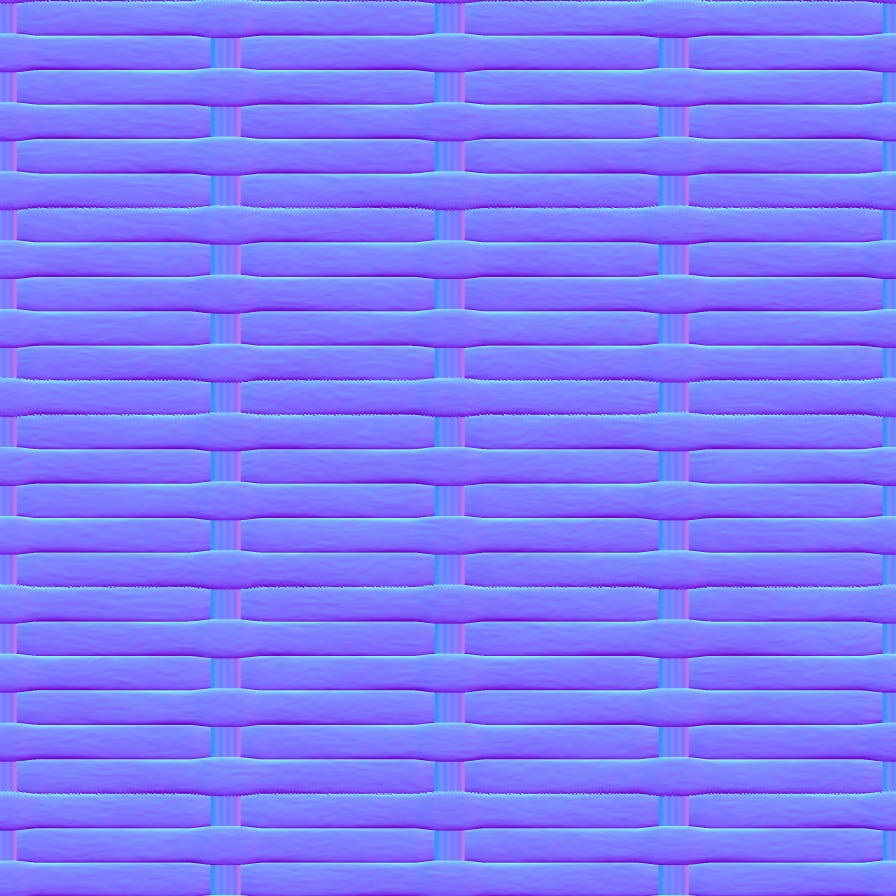
Reproduce this texture map procedurally as a Shadertoy shader.

```glsl
// Tangent-space normal map of a wicker weave: flat strips over and under upright stakes.
#define ROWS 26.0
#define COLUMNS 4.0
#define PHASE vec2(0.007, 0.035)   // weave offset, in cells
#define STAKE_HALF 0.067           // stake half width, in column cells
#define SWELL 0.065                // strip widening over a stake, in rows
#define CROWN 0.20                 // gentle slope across a strip
#define EDGE 0.86                  // steep slope at strip edges
#define GRAIN 0.27
#define FRAY_SPACING 5.75          // rows between frayed seams
#define FRAY_DEPTH 0.024
#define SAMPLES 3

float hash(vec2 p) {
    vec3 q = fract(p.xyx * 0.1031);
    q += dot(q, q.yzx + 33.33);
    return fract((q.x + q.y) * q.z);
}

float valueNoise(vec2 p) {
    vec2 cell = floor(p), f = fract(p);
    f = f * f * (3.0 - 2.0 * f);
    return mix(mix(hash(cell), hash(cell + vec2(1, 0)), f.x),
               mix(hash(cell + vec2(0, 1)), hash(cell + vec2(1, 1)), f.x), f.y);
}

// Fibres stretched along the strip and bent by a slow warp
float grainHeight(vec2 p) {
    p.y += 2.2 * valueNoise(p * vec2(0.45, 0.2));
    return 0.6 * valueNoise(p) + 0.4 * valueNoise(p * vec2(2.1, 1.7) + 17.0);
}

// Slope of the fibres, x to the right and y upward
vec2 grainSlope(vec2 p) {
    float h = grainHeight(p);
    return vec2(h - grainHeight(p + vec2(0.5, 0.0)),
                grainHeight(p + vec2(0.0, 0.5)) - h);
}

// Slope of a strip; across runs from -1 at its lower edge to 1 at its upper edge
vec2 stripSlope(float across, float along, float over, float bump, float row, vec2 weave) {
    // Raised strips show wide edges, tucked strips thin ones
    float exposure = over * (1.0 - smoothstep(0.25, 0.5, abs(along)));
    float strength = EDGE * (1.0 + 0.2 * exposure - 0.4 * bump * step(0.0, over));
    float sharpness = (across > 0.0 ? 9.0 : 7.0) - 2.0 * exposure;
    float edge = strength * sign(across) * pow(abs(across), sharpness);
    float tilt = 0.2 * sign(along) * over * bump * (1.0 - bump);
    vec2 fibre = grainSlope(vec2(weave.x * 13.0, weave.y * 8.0 + row * 19.0));
    float waviness = valueNoise(vec2(weave.x * 3.0, weave.y * 1.2 + row * 7.0)) - 0.5;
    return vec2(tilt, CROWN * across - 0.03 + edge + 0.11 * waviness)
         + GRAIN * fibre * vec2(0.3, 1.0);
}

// Slope of a ribbed stake; across runs from -1 to 1
vec2 stakeSlope(float across, float height) {
    float rim = 0.52 * sign(across) * pow(abs(across), 6.0);
    float ribs = 0.13 * cos(across * 13.0 + 1.0);
    float streak = valueNoise(vec2(across * 5.0, height * 0.8)) - 0.5;
    return vec2(0.16 * across + rim + ribs + 0.12 * streak - 0.05, 0.03 - 0.12 * across);
}

vec2 weaveSlope(vec2 uv) {
    vec2 weave = vec2(uv.x * COLUMNS, (1.0 - uv.y) * ROWS) - PHASE;
    float column = floor(weave.x + 0.5);
    float along = weave.x - column;

    // Ragged teeth hugging a few seams
    float seam = floor(weave.y + 0.5);
    float beat = seam / FRAY_SPACING;
    float frayed = step(abs(beat - floor(beat + 0.5)), 0.1);
    frayed *= 1.0 - smoothstep(0.08, 0.18, abs(weave.y - seam));
    float toothIndex = floor(weave.x * 64.0);
    float tooth = step(0.5, fract(weave.x * 64.0)) * 2.0 - 1.0;
    tooth *= hash(vec2(toothIndex, seam + 40.0));
    float y = weave.y + frayed * FRAY_DEPTH * tooth;

    // Strips alternate over (+1) and under (-1) at each stake
    float row = floor(y);
    float over = 2.0 * mod(row + column, 2.0) - 1.0;
    float bump = 1.0 - smoothstep(0.05, 0.17, abs(along));
    float offset = y - row - 0.5;
    float halfHeight = 0.5 + SWELL * over * bump;
    if (abs(offset) > halfHeight) {
        float side = sign(offset);
        row += side;
        offset -= side;
        over = -over;
        halfHeight = 0.5 + SWELL * over * bump;
    }

    if (over < 0.0 && abs(along) < STAKE_HALF)
        return stakeSlope(along / STAKE_HALF, weave.y);
    return stripSlope(-offset / halfHeight, along, over, bump, row, weave);
}

vec3 encodeNormal(vec2 slope) {
    slope = clamp(slope, -0.96, 0.96);
    float falloff = slope.y < 0.0 ? 0.22 : 0.10;
    float red = 0.495 + 0.5 * slope.x - 0.07 * max(-slope.y - 0.3, 0.0)
              + 0.06 * max(slope.y - 0.3, 0.0);
    return vec3(red, 0.5 + 0.5 * slope.y, 0.995 - falloff * dot(slope, slope));
}

void mainImage(out vec4 fragColor, in vec2 fragCoord) {
    // Average a small grid of samples to smooth every edge
    vec3 total = vec3(0.0);
    for (int j = 0; j < SAMPLES; j++)
        for (int i = 0; i < SAMPLES; i++) {
            vec2 jitter = (vec2(i, j) + 0.5) / float(SAMPLES) - 0.5;
            total += encodeNormal(weaveSlope((fragCoord + jitter) / iResolution.xy));
        }
    fragColor = vec4(total / float(SAMPLES * SAMPLES), 1.0);
}
```
